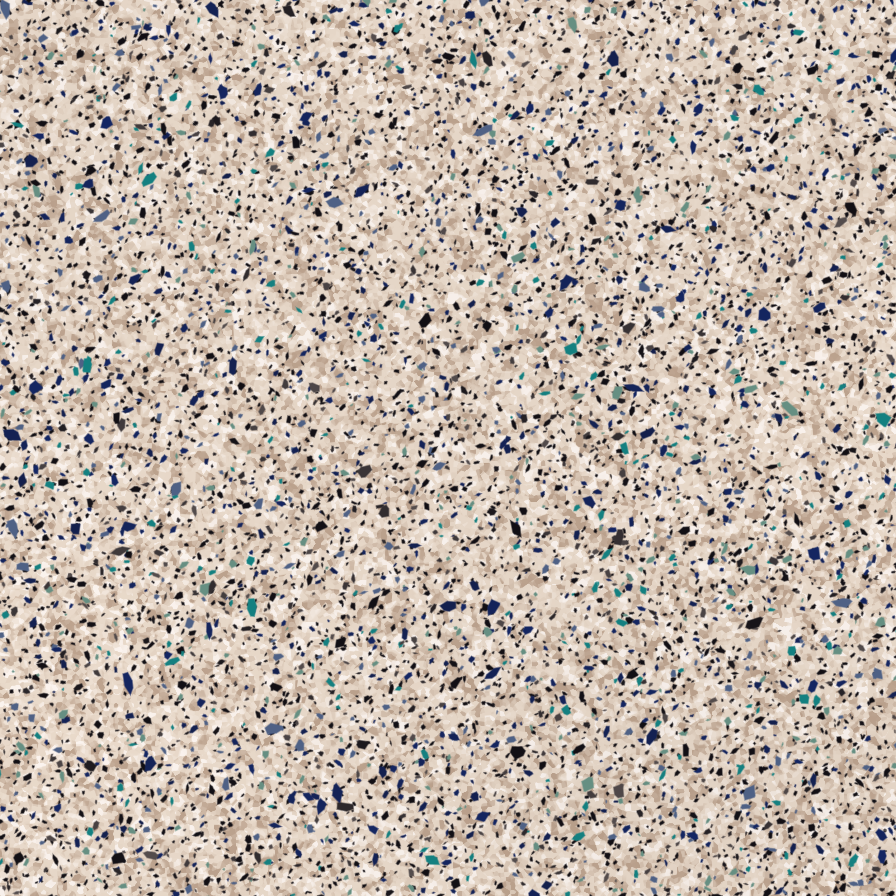
Write a Shadertoy shader that draws this texture.

```glsl
#define CREAM vec3(0.90, 0.84, 0.78)
#define TAN vec3(0.73, 0.63, 0.55)
#define WHITE vec3(0.97, 0.94, 0.92)
#define BLACK vec3(0.07, 0.06, 0.08)
#define CHARCOAL vec3(0.33, 0.30, 0.30)
#define NAVY vec3(0.08, 0.15, 0.39)
#define SLATE vec3(0.31, 0.38, 0.52)
#define TEAL vec3(0.08, 0.50, 0.50)
#define SAGE vec3(0.40, 0.56, 0.51)
#define EDGE 0.0012
#define LEAN 0.9

const float TAU = 6.28319;

vec4 hash4(vec2 p) {
    vec4 q = fract(p.xyxy * vec4(0.1031, 0.1030, 0.0973, 0.1099));
    q += dot(q, q.wzxy + 33.33);
    return fract((q.xxyz + q.yzzw) * q.zywx);
}

// Soft cellular noise: each cell has one random tone
float grains(vec2 p) {
    vec2 cell = floor(p);
    float sum = 0.0, total = 0.0;
    for (int y = -1; y <= 1; y++)
    for (int x = -1; x <= 1; x++) {
        vec2 id = cell + vec2(x, y);
        vec4 h = hash4(id + 57.0);
        vec2 d = p - id - h.xy;
        float weight = exp(-16.0 * dot(d, d));
        sum += weight * h.z;
        total += weight;
    }
    return sum / total;
}

// Signed distance to a stretched, irregular polygon
float chipDistance(vec2 p, float radius, float stretch, vec4 h) {
    float d = -1.0;
    for (int i = 0; i < 6; i++) {
        float vary = fract(h.x * 7.3 + h.y * 3.1 + float(i) * 0.618);
        float angle = (float(i) + 0.7 * vary) * TAU / 6.0;
        vec2 normal = vec2(cos(angle) / stretch, sin(angle) * stretch);
        float inset = radius * mix(0.72, 1.15, fract(vary * 5.7 + h.z));
        d = max(d, (dot(p, normal) - inset) / length(normal));
    }
    return d;
}

vec3 chipColour(float pick, float tint, float colourShare) {
    if (pick > colourShare) return mix(BLACK, CHARCOAL, smoothstep(0.55, 1.0, tint));
    if (tint < 0.52) return mix(NAVY, BLACK, tint * 0.6);
    if (tint < 0.70) return SLATE;
    return tint < 0.85 ? TEAL : SAGE;
}

// One scattered layer of chips over the ground colour
vec3 addChips(vec3 ground, vec2 uv, float count, float density,
              vec2 radii, float colourShare, float soft) {
    vec2 cell = floor(uv * count);
    for (int y = -1; y <= 1; y++)
    for (int x = -1; x <= 1; x++) {
        vec2 id = cell + vec2(x, y);
        vec4 place = hash4(id + count);
        if (place.z > density) continue;
        vec4 form = hash4(id + count * 3.0 + 11.0);
        vec4 tone = hash4(id + count * 5.0 + 29.0);

        float angle = LEAN + (form.x + form.y - 1.0) * TAU * 0.3;
        float c = cos(angle), s = sin(angle);
        vec2 p = mat2(c, -s, s, c) * (uv - (id + place.xy) / count);
        float radius = mix(radii.x, radii.y, form.z * form.z);
        float d = chipDistance(p, radius, mix(1.05, 1.5, form.w), tone);
        vec3 colour = chipColour(tone.x, tone.y, colourShare);
        ground = mix(ground, colour, smoothstep(soft, -soft, d));
    }
    return ground;
}

void mainImage(out vec4 fragColor, in vec2 fragCoord) {
    vec2 uv = fragCoord / iResolution.y;
    float soft = max(EDGE, 0.6 / iResolution.y);

    // Mottled sandy ground
    float tone = 0.5 * (grains(uv * 95.0) + grains(uv * 190.0 + 31.0));
    vec3 colour = mix(CREAM, TAN, smoothstep(0.46, 0.88, tone));
    colour = mix(colour, WHITE, smoothstep(0.40, 0.12, tone));

    // Faint broad shading
    float shade = sin(uv.x * 5.0 + 2.0 * sin(uv.y * 4.0)) + sin(uv.y * 7.0 - uv.x * 3.0);
    colour *= 1.0 + 0.008 * shade;

    // Dark specks, then chips, then a few large coloured chips
    colour = addChips(colour, uv, 110.0, 0.45, vec2(0.0012, 0.0024), 0.15, soft);
    colour = addChips(colour, uv, 64.0, 0.60, vec2(0.0022, 0.0042), 0.45, soft);
    colour = addChips(colour, uv, 30.0, 0.35, vec2(0.0038, 0.0075), 0.70, soft);

    fragColor = vec4(colour, 1.0);
}
```
